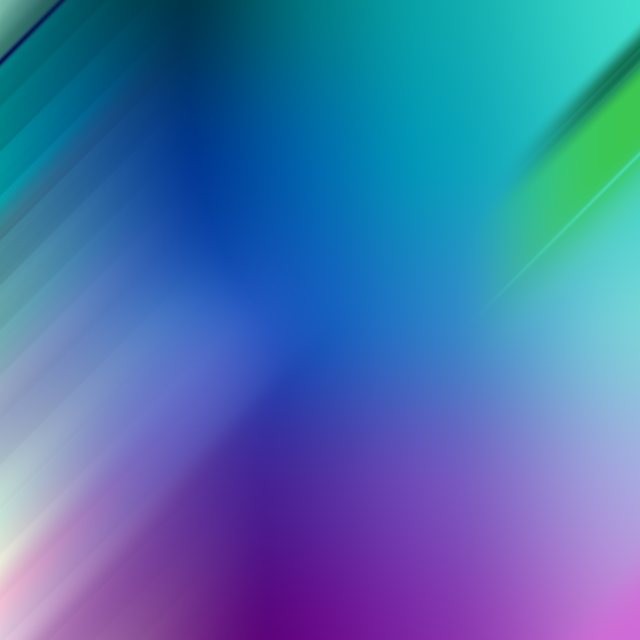
This background is drawn by a three.js fragment shader. Its source:

```glsl
varying vec2 vUv;

#define SOFTNESS 0.035
#define BAND_WIDTH 0.07
#define BAND_DEPTH 0.13
#define STREAK_DENSITY 26.0
#define STREAK_DEPTH 0.12
#define LEFT_FALLOFF 1.35
#define GLOW_AMOUNT 0.5
#define GREEN_START 0.71

float hash(float n) {
  return fract(sin(n * 127.1) * 43758.5453);
}

float noise(float v) {
  float cell = floor(v);
  return mix(hash(cell), hash(cell + 1.0), smoothstep(0.0, 1.0, v - cell));
}

float bell(float v, float center, float width) {
  float d = (v - center) / width;
  return exp(-d * d);
}

float softRamp(float a, float b, float v) {
  return smoothstep(a - SOFTNESS, b + SOFTNESS, v);
}

void blend(inout vec3 color, vec3 next, float a, float b, float v) {
  color = mix(color, next, smoothstep(a, b, v));
}

// Five evenly spaced colours from top to bottom
vec3 column(float down, vec3 a, vec3 b, vec3 c, vec3 d, vec3 e) {
  vec3 color = mix(a, b, softRamp(0.0, 0.25, down));
  color = mix(color, c, softRamp(0.25, 0.5, down));
  color = mix(color, d, softRamp(0.5, 0.75, down));
  return mix(color, e, softRamp(0.75, 1.0, down));
}

// Layered fine lines across the diagonal
float streaks(float diagonal) {
  float sum = 0.0;
  float weight = 0.5;
  float density = STREAK_DENSITY;
  for (int i = 0; i < 3; i++) {
    sum += weight * (noise(diagonal * density + float(i) * 17.0) - 0.5);
    density *= 2.1;
    weight *= 0.6;
  }
  return sum;
}

// Colours of the diagonal sheets on the left
vec3 leftSheets(float diagonal) {
  vec3 color = vec3(0.50, 0.76, 0.70);
  blend(color, vec3(0.22, 0.48, 0.43), 0.0, 0.09, diagonal);
  blend(color, vec3(0.00, 0.52, 0.54), 0.095, 0.11, diagonal);
  color = mix(color, vec3(0.02, 0.06, 0.32), bell(diagonal, 0.098, 0.006));
  blend(color, vec3(0.00, 0.63, 0.67), 0.16, 0.29, diagonal);
  blend(color, vec3(0.30, 0.57, 0.63), 0.30, 0.37, diagonal);
  blend(color, vec3(0.42, 0.68, 0.70), 0.39, 0.50, diagonal);
  blend(color, vec3(0.60, 0.66, 0.77), 0.50, 0.63, diagonal);
  blend(color, vec3(0.80, 0.91, 0.85), 0.65, 0.80, diagonal);
  blend(color, vec3(0.93, 0.94, 0.86), 0.80, 0.88, diagonal);
  blend(color, vec3(0.95, 0.76, 0.84), 0.87, 0.94, diagonal);
  blend(color, vec3(0.90, 0.80, 0.88), 0.94, 1.0, diagonal);
  blend(color, vec3(0.80, 0.64, 0.80), 1.02, 1.08, diagonal);
  blend(color, vec3(0.90, 0.88, 0.82), 1.10, 1.25, diagonal);

  // Bands that darken toward a crisp edge
  float band = fract((diagonal - 0.1) / BAND_WIDTH);
  float shade = band * (1.0 - smoothstep(0.9, 1.0, band));
  float visible = smoothstep(0.10, 0.12, diagonal) * (1.0 - 0.75 * smoothstep(0.35, 0.65, diagonal));
  float lines = streaks(diagonal) * (1.0 - 0.8 * smoothstep(0.45, 0.7, diagonal));
  return color * (1.0 - BAND_DEPTH * shade * visible + STREAK_DEPTH * lines);
}

void main() {
  float x = vUv.x;
  float down = 1.0 - vUv.y;
  float diagonal = x + down;

  // Smooth backdrop
  vec3 valley = column(down, vec3(0.0, 0.20, 0.27), vec3(0.0, 0.21, 0.57),
    vec3(0.07, 0.32, 0.74), vec3(0.27, 0.13, 0.58), vec3(0.36, 0.01, 0.47));
  vec3 middle = column(down, vec3(0.0, 0.47, 0.50), vec3(0.0, 0.40, 0.68),
    vec3(0.05, 0.34, 0.74), vec3(0.30, 0.17, 0.61), vec3(0.41, 0.02, 0.53));
  vec3 inner = column(down, vec3(0.03, 0.64, 0.66), vec3(0.0, 0.60, 0.72),
    vec3(0.15, 0.49, 0.78), vec3(0.44, 0.30, 0.73), vec3(0.50, 0.15, 0.65));
  vec3 outer = column(down, vec3(0.25, 0.87, 0.80), vec3(0.22, 0.83, 0.78),
    vec3(0.48, 0.84, 0.85), vec3(0.66, 0.67, 0.88), vec3(0.80, 0.50, 0.85));
  float valleyX = 0.3 + 0.12 * smoothstep(0.1, 0.9, down) + 0.07 * bell(down, 0.55, 0.13);
  vec3 color = mix(valley, middle, softRamp(valleyX, 0.48, x));
  color = mix(color, inner, softRamp(0.48, 0.65, x));
  color = mix(color, outer, softRamp(0.65, 1.0, x));

  // Left sheets fading into the valley
  float remaining = clamp(1.0 - x / valleyX, 0.0, 1.0);
  color = mix(color, leftSheets(diagonal), pow(remaining, LEFT_FALLOFF));

  // Periwinkle glow along the lower sheet
  float glow = bell(diagonal, 0.90, 0.13) * bell(x - down, -0.37, 0.30);
  glow *= 1.0 - smoothstep(1.0, 1.06, diagonal);
  color = mix(color, vec3(0.40, 0.46, 0.85), GLOW_AMOUNT * glow);

  // Green blade with a dark upper fringe and a bright thread
  float reach = smoothstep(GREEN_START, 0.98, x);
  float blade = smoothstep(1.07, 1.12, diagonal) * (1.0 - smoothstep(1.20, 1.33, diagonal));
  color = mix(color, vec3(0.23, 0.78, 0.32), blade * reach);
  float fringe = smoothstep(1.03, 1.075, diagonal) * (1.0 - smoothstep(1.085, 1.13, diagonal));
  fringe *= 0.9 + 0.6 * streaks(diagonal * 1.7);
  color = mix(color, vec3(0.06, 0.42, 0.30), fringe * smoothstep(0.76, 0.98, x));
  color = mix(color, vec3(0.30, 0.87, 0.77), 0.8 * bell(diagonal, 1.24, 0.004) * reach);
  color = mix(color, vec3(0.36, 0.82, 0.62), 0.3 * bell(diagonal, 1.30, 0.04) * reach);

  // Magenta corner
  color = mix(color, vec3(0.82, 0.40, 0.84), 0.8 * smoothstep(1.84, 1.98, diagonal));

  gl_FragColor = vec4(color, 1.0);
}
```
